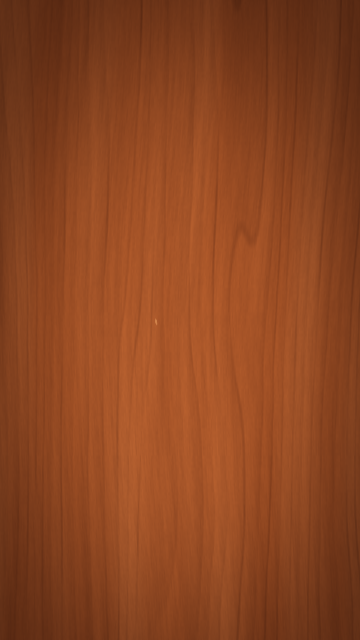
Give the GLSL for this texture, as a Shadertoy shader.

```glsl
// Polished reddish-brown wood board with upright grain under a soft vignette.
// Growth rings are contour lines of a warped horizontal coordinate; stretched
// noise adds the fibres, pores and broad shifts between tan and red wood.

float hash(vec2 p) {
    vec3 q = fract(vec3(p.xyx) * 0.1031);
    q += dot(q, q.yzx + 33.33);
    return fract((q.x + q.y) * q.z);
}

// Value noise from 0 to 1
float noise(vec2 p) {
    vec2 i = floor(p), f = fract(p);
    f = f * f * f * (f * (f * 6.0 - 15.0) + 10.0);
    float low = mix(hash(i), hash(i + vec2(1, 0)), f.x);
    float high = mix(hash(i + vec2(0, 1)), hash(i + vec2(1, 1)), f.x);
    return mix(low, high, f.y);
}

// Gentle sideways sweep shared by rings and fibres
float sweep(vec2 p) {
    float bow = 0.012 * sin(5.0 * p.y - 1.6 + 3.0 * p.x);
    return p.x + bow + 0.012 * (noise(p * vec2(3.0, 1.8) + 7.3) - 0.5);
}

// Ring coordinate: slow warping crowds some rings and bends others into arches
float ringCoord(vec2 p, float across) {
    float warp = noise(p * vec2(6.5, 1.3) + vec2(3.1, 12.4)) - 0.5;
    warp += 0.4 * (noise(p * vec2(15.0, 2.1) + 21.7) - 0.5);
    warp += 0.03 * (noise(p * vec2(30.0, 11.0) + 43.1) - 0.5);
    float g = across + 0.1 * warp;
    return 48.0 * g + 2.0 * noise(vec2(g * 20.0, 4.5));
}

// Darkening by late wood and by the soft line that closes each ring
float ringShade(float ring, float y) {
    float t = fract(ring);
    float blur = fwidth(ring);
    float late = t * t * smoothstep(0.0, 0.06 + 1.4 * blur, 1.0 - t);
    late *= mix(0.02, 0.09, hash(vec2(floor(ring), 5.0)));
    float id = floor(ring + 0.5);
    float line = 1.0 - smoothstep(0.0, 0.04 + 1.35 * blur, min(t, 1.0 - t));
    float strength = mix(0.03, 0.16, hash(vec2(id, 19.0)));
    strength *= mix(0.15, 1.2, noise(vec2(id * 3.7, y * 6.0)));
    return late + line * strength;
}

// Fine upright texture, centred on zero
float fibres(float across, float y) {
    float streaks = noise(vec2(across * 85.0, y * 1.6)) - 0.5;
    float threads = noise(vec2(across * 240.0, y * 7.0 + 31.0)) - 0.5;
    float pores = noise(vec2(across * 500.0, y * 50.0 + 57.0)) - 0.5;
    float grit = noise(vec2(across * 500.0, y * 210.0 + 11.0)) - 0.5;
    return 0.045 * streaks + 0.045 * threads + 0.04 * pores + 0.025 * grit;
}

// Bright middle falling off to dim edges, dimmest at the top
float vignette(vec2 uv) {
    vec2 d = uv - vec2(0.5, 0.46);
    float q = 6.0 * d.x * d.x + 6.4 * d.y * d.y;
    return mix(0.5, 1.0, exp(-0.45 * pow(q, 1.7)));
}

void mainImage(out vec4 fragColor, in vec2 fragCoord) {
    vec2 uv = fragCoord / iResolution.xy;
    vec2 p = vec2(uv.x * 0.5625, uv.y);
    float across = sweep(p);
    float ring = ringCoord(p, across);

    // Broad bands of tan and red wood
    vec3 tanWood = vec3(0.728, 0.388, 0.194);
    vec3 redWood = vec3(0.658, 0.328, 0.152);
    float band = 0.55 * noise(vec2(ring * 0.4, p.y * 1.2));
    band += 0.45 * noise(vec2(across * 26.0, p.y * 1.0 + 9.0));
    vec3 color = mix(tanWood, redWood, smoothstep(0.15, 0.85, band));

    // Grain, with the darker marks turning slightly redder
    float shade = 1.0 - ringShade(ring, p.y) + fibres(across, p.y);
    color *= pow(vec3(shade), vec3(1.0, 1.2, 1.25));

    // Small pale chip near the middle
    vec2 chip = (p - vec2(0.244, 0.497)) * mat2(1.0, 0.2, -0.2, 1.0);
    float chipMask = 1.0 - smoothstep(0.5, 1.3, length(chip / vec2(0.0017, 0.0055)));
    color = mix(color, vec3(0.86, 0.56, 0.33), 0.75 * chipMask);

    // Shadows lose green and blue a little faster than red
    color *= pow(vec3(vignette(uv)), vec3(1.0, 1.13, 1.2));
    fragColor = vec4(color, 1.0);
}
```
